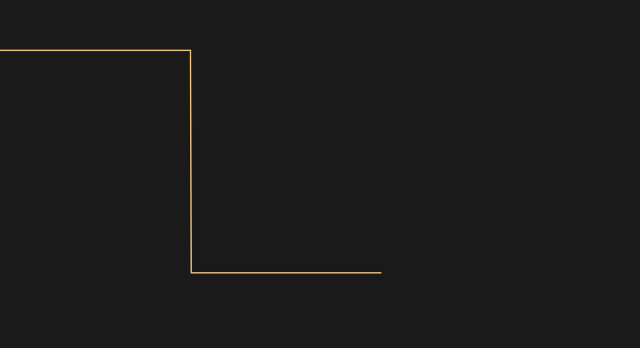
This background is drawn by a Shadertoy shader. Its source:

```glsl
// A thin golden stepped line on a flat charcoal background.

const vec3 CHARCOAL = vec3(0.102);
const vec3 GOLD = vec3(0.95, 0.77, 0.51);
const vec3 FRINGE = vec3(0.03, 0.05, 0.07);
const float HALF_WIDTH = 0.0020;

// Distance from p to the segment a-b
float segmentDistance(vec2 p, vec2 a, vec2 b) {
    vec2 pa = p - a, ba = b - a;
    float t = clamp(dot(pa, ba) / dot(ba, ba), 0.0, 1.0);
    return length(pa - ba * t);
}

// Smooth coverage of a stroke at distance d
float strokeMask(float d, float halfWidth, float pixel) {
    return clamp((halfWidth - d) / pixel + 0.5, 0.0, 1.0);
}

void mainImage(out vec4 fragColor, in vec2 fragCoord) {
    // Canvas-height units, origin at the lower left
    float pixel = 1.0 / iResolution.y;
    float aspect = iResolution.x / iResolution.y;
    vec2 p = fragCoord * pixel;

    // Corners of the step
    vec2 leftEnd = vec2(-0.02, 0.8553);
    vec2 upperCorner = vec2(0.2976 * aspect, 0.8553);
    vec2 lowerCorner = vec2(0.2988 * aspect, 0.2160);
    vec2 rightEnd = vec2(0.5950 * aspect, 0.2160);

    float d = segmentDistance(p, leftEnd, upperCorner);
    d = min(d, segmentDistance(p, upperCorner, lowerCorner));
    d = min(d, segmentDistance(p, lowerCorner, rightEnd));

    // Faint dark fringe below the bright stroke
    vec3 color = mix(CHARCOAL, FRINGE, 0.25 * strokeMask(d, HALF_WIDTH * 2.5, pixel));
    color = mix(color, GOLD, strokeMask(d, HALF_WIDTH, pixel));
    fragColor = vec4(color, 1.0);
}
```
